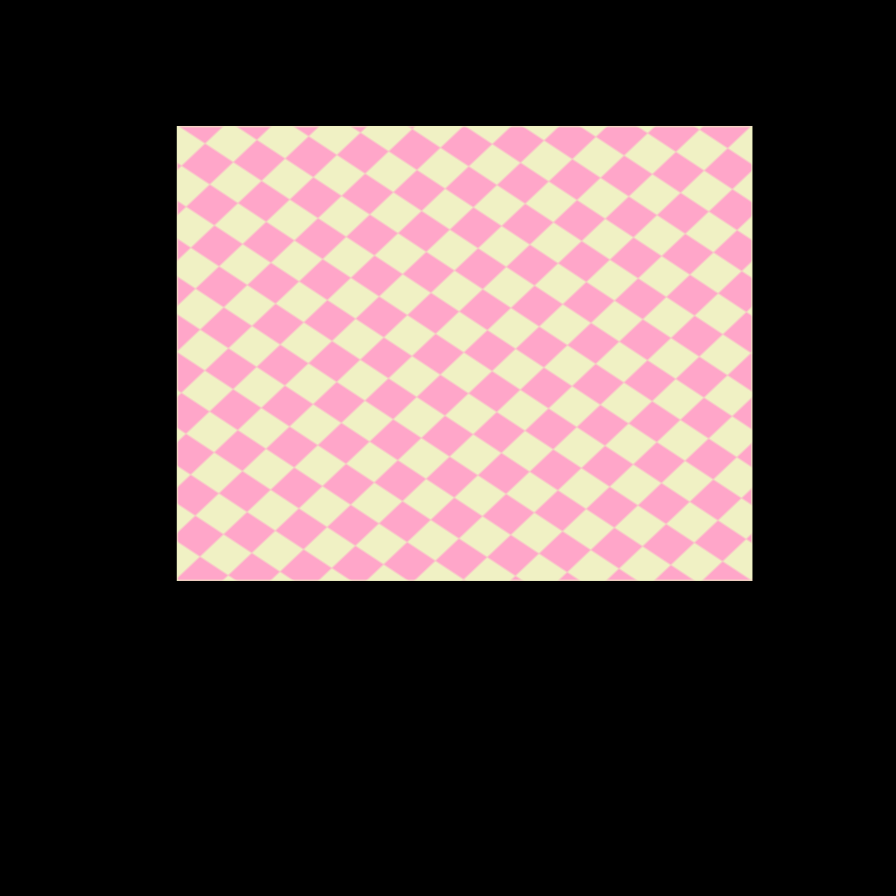
Reproduce this pattern procedurally as a Shadertoy shader.

```glsl
// Skewed pink and cream checkerboard panel with a fine pale rim on a black ground.

const vec3 GROUND = vec3(0.0);
const vec3 CREAM = vec3(0.94, 0.945, 0.77);
const vec3 PINK = vec3(1.0, 0.65, 0.79);

// Panel corners, in canvas units
const vec2 PANEL_MIN = vec2(0.1973, 0.3516);
const vec2 PANEL_MAX = vec2(0.8398, 0.8594);
const float RIM_WIDTH = 0.0016;
const float RIM_OPACITY = 0.6;

// Checker lattice: one crossing and the two cell edges leaving it
const vec2 CROSSING = vec2(0.2604, 0.8190);
const vec2 EDGE_FALLING = vec2(0.03151, -0.02083);
const vec2 EDGE_RISING = vec2(0.02630, 0.02487);
const float CHECK_SOFTNESS = 0.0013;

// Signed distance to an axis-aligned box, negative inside
float boxDistance(vec2 p, vec2 lo, vec2 hi) {
    vec2 d = abs(p - 0.5 * (lo + hi)) - 0.5 * (hi - lo);
    return length(max(d, 0.0)) + min(max(d.x, d.y), 0.0);
}

// Distance to the nearest whole number, its sign alternating between cells
vec2 alternatingDistance(vec2 cell) {
    vec2 nearest = floor(cell + 0.5);
    return (cell - nearest) * (1.0 - 2.0 * mod(nearest, 2.0));
}

// Pink coverage of the skewed checks, from 0 to 1
float checkCoverage(vec2 p, float pixel) {
    mat2 toCell = inverse(mat2(EDGE_FALLING, EDGE_RISING));
    vec2 cell = toCell * (p - CROSSING);
    vec2 cellsPerUnit = vec2(length(vec2(toCell[0].x, toCell[1].x)),
                             length(vec2(toCell[0].y, toCell[1].y)));
    float halfWidth = max(CHECK_SOFTNESS, 0.6 * pixel);
    vec2 side = clamp(alternatingDistance(cell) / (cellsPerUnit * halfWidth), -1.0, 1.0);
    return 0.5 + 0.5 * side.x * side.y;
}

void mainImage(out vec4 fragColor, in vec2 fragCoord) {
    vec2 uv = fragCoord / iResolution.xy;
    float pixel = 1.0 / min(iResolution.x, iResolution.y);

    // Checks
    vec3 color = mix(CREAM, PINK, checkCoverage(uv, pixel));

    // Pale rim just inside the panel edge
    float d = boxDistance(uv, PANEL_MIN, PANEL_MAX);
    float rim = clamp(0.5 + (d + RIM_WIDTH) / pixel, 0.0, 1.0);
    color = mix(color, CREAM, RIM_OPACITY * rim);

    // Panel over the ground, which stays plain at the canvas edges so it tiles
    float panel = clamp(0.5 - d / pixel, 0.0, 1.0);
    fragColor = vec4(mix(GROUND, color, panel), 1.0);
}
```
